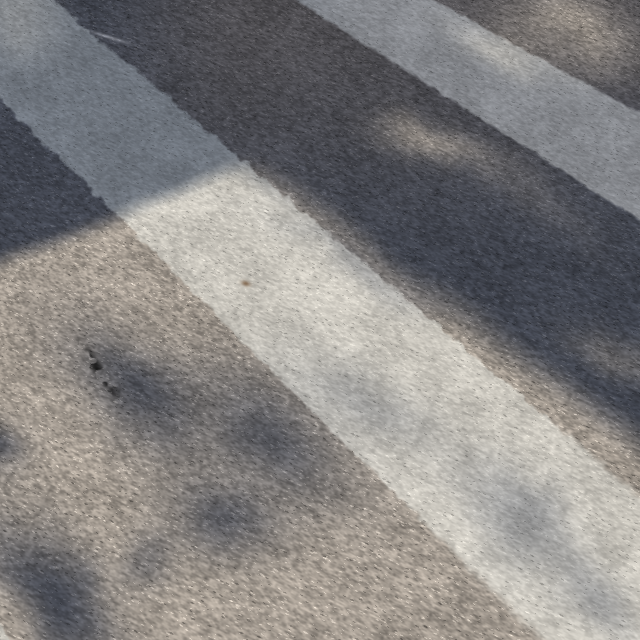
Give the GLSL for this texture, as a three.js fragment shader.

```glsl
// Worn crosswalk stripes on coarse asphalt under dappled tree shade
varying vec2 vUv;

float hash(vec2 p) {
  vec3 q = fract(vec3(p.xyx) * 0.1031);
  q += dot(q, q.yzx + 33.33);
  return fract((q.x + q.y) * q.z);
}

float noise(vec2 p) {
  vec2 i = floor(p), f = fract(p);
  f = f * f * (3.0 - 2.0 * f);
  return mix(mix(hash(i), hash(i + vec2(1, 0)), f.x),
             mix(hash(i + vec2(0, 1)), hash(i + vec2(1, 1)), f.x), f.y);
}

float fbm(vec2 p) {
  float sum = 0.0, amp = 0.5;
  for (int i = 0; i < 4; i++) {
    sum += amp * noise(p);
    p = mat2(1.6, 1.2, -1.2, 1.6) * p + 7.3;
    amp *= 0.5;
  }
  return sum / 0.9375;
}

vec2 turn(vec2 p, float a) {
  return vec2(cos(a) * p.x + sin(a) * p.y, cos(a) * p.y - sin(a) * p.x);
}

// Soft ellipse tilted by angle a
float blob(vec2 p, vec2 center, vec2 radius, float a) {
  vec2 q = turn(p - center, a) / radius;
  return exp(-dot(q, q));
}

// Scattered stone chips, one jittered ellipse per cell
float chips(vec2 p, float density) {
  vec2 id = floor(p);
  vec2 jitter = vec2(hash(id + 3.1), hash(id + 8.7)) * 0.4 + 0.3;
  vec2 q = turn(fract(p) - jitter, hash(id + 5.0) - 0.5) * vec2(1.0, 1.6);
  float size = 0.15 + 0.25 * hash(id + 1.7);
  return (1.0 - smoothstep(size * 0.5, size, length(q))) * step(1.0 - density, hash(id));
}

// Positive below the line through a with the given slope
float below(vec2 p, vec2 a, float slope) {
  return (a.y + slope * (p.x - a.x) - p.y) / sqrt(1.0 + slope * slope);
}

float paintMask(vec2 p) {
  float rough = (fbm(p * 75.0) - 0.5) * 0.014;
  float wear = mix(0.003, 0.012, smoothstep(0.55, 0.9, p.x) * smoothstep(0.4, 0.1, p.y));
  float near = min(below(p, vec2(0.081, 1.0), -0.843), -below(p, vec2(0.0, 0.846), -1.0));
  float far = min(below(p, vec2(0.677, 1.0), -0.55), -below(p, vec2(0.462, 1.0), -0.641));
  float corner = below(p, vec2(0.0, 0.024), -1.6);
  return max(smoothstep(-wear, wear, near + rough),
             smoothstep(-0.003, 0.003, max(far, corner) + rough * 0.5));
}

float sunlight(vec2 p) {
  vec2 q = p + (vec2(fbm(p * 8.0), fbm(p * 8.0 + 19.0)) - 0.5) * 0.07;
  vec2 s = mix(p, q, 0.35);
  float left = smoothstep(-0.018, 0.022, below(s, vec2(0.0, 0.588), 0.42));
  float right = smoothstep(-0.03, 0.05, below(s, vec2(0.378, 0.765), -0.72));
  float sun = left * right;
  // Leaf shadows
  sun *= 1.0 - 0.85 * blob(q, vec2(0.21, 0.39), vec2(0.13, 0.065), -0.75);
  sun *= 1.0 - 0.78 * blob(q, vec2(0.43, 0.32), vec2(0.14, 0.075), -0.7);
  sun *= 1.0 - 0.75 * blob(q, vec2(0.36, 0.19), vec2(0.08, 0.055), -0.4);
  sun *= 1.0 - 0.95 * blob(q, vec2(0.09, 0.07), vec2(0.14, 0.06), -0.9);
  sun *= 1.0 - 0.80 * blob(q, vec2(0.0, 0.31), vec2(0.05, 0.04), -0.5);
  sun *= 1.0 - 0.45 * blob(q, vec2(0.235, 0.135), vec2(0.05, 0.04), 0.5);
  sun *= 1.0 - 0.50 * blob(q, vec2(0.56, 0.585), vec2(0.14, 0.025), -0.5);
  sun *= 1.0 - 0.48 * blob(q, vec2(0.58, 0.38), vec2(0.11, 0.045), -0.55);
  sun *= 1.0 - 0.65 * blob(q, vec2(0.82, 0.185), vec2(0.13, 0.05), -0.75);
  sun *= 1.0 - 0.55 * blob(q, vec2(0.94, 0.06), vec2(0.07, 0.04), -0.6);
  // Flecks of sun inside the shade
  sun += 0.70 * blob(q, vec2(0.67, 0.765), vec2(0.075, 0.028), -0.35);
  sun += 0.85 * blob(q, vec2(0.89, 0.955), vec2(0.11, 0.05), -0.25);
  sun += 0.55 * blob(q, vec2(0.77, 0.925), vec2(0.075, 0.025), -0.4);
  sun += 0.40 * blob(q, vec2(0.97, 0.44), vec2(0.08, 0.03), -0.5);
  sun += 0.18 * blob(q, vec2(0.82, 0.70), vec2(0.14, 0.03), -0.6);
  sun += 0.30 * blob(q, vec2(0.02, 0.97), vec2(0.08, 0.05), -0.5);
  return clamp(sun, 0.0, 1.0);
}

void main() {
  vec2 p = vUv;
  float sun = sunlight(p), paint = paintMask(p);

  // Road and paint, each in shade and in sun
  float warmth = smoothstep(0.55, 1.0, p.y) * smoothstep(0.1, 0.4, p.x);
  vec3 roadShade = mix(vec3(0.25, 0.265, 0.305), vec3(0.31, 0.305, 0.32), warmth);
  vec3 road = mix(roadShade, vec3(0.64, 0.605, 0.565), sun);
  vec3 paintShade = mix(vec3(0.43, 0.455, 0.49), vec3(0.52, 0.53, 0.55), smoothstep(0.3, 0.6, p.x));
  vec3 coat = mix(paintShade, vec3(0.79, 0.775, 0.74), sun);
  vec3 color = mix(road, coat, paint);

  // Streaked grain, coarser toward the viewer
  vec2 g = turn(p, -0.5) * mix(1.15, 0.85, 1.0 - p.y);
  float grain = noise(g * vec2(130, 260)) * 0.6 + noise(g * vec2(270, 420)) * 0.4 - 0.5;
  float mottling = fbm(p * 22.0) - 0.5;
  color *= 1.0 + grain * mix(0.52, 0.26, paint) + mottling * mix(0.22, 0.2, paint);

  // Pale stones and dark pits
  float pale = chips(g * vec2(110, 170), 0.28) + chips(g * vec2(75, 125) + 31.0, 0.12);
  float pits = chips(g * vec2(95, 150) + 57.0, 0.22);
  color += pale * mix(0.13, 0.06, paint) * (0.5 + sun * 0.6) * vec3(1.0, 0.97, 0.92);
  color *= 1.0 - pits * mix(0.24, 0.17, paint);

  // Crack, dry leaf and light scuff
  float crack = blob(p, vec2(0.155, 0.42), vec2(0.055, 0.008), -0.98);
  color *= 1.0 - 0.75 * crack * smoothstep(0.35, 0.65, noise(p * 110.0));
  color = mix(color, vec3(0.45, 0.34, 0.24), 0.8 * blob(p, vec2(0.384, 0.557), vec2(0.007, 0.004), -0.3));
  color += 0.25 * blob(p, vec2(0.17, 0.942), vec2(0.03, 0.0025), -0.3);

  gl_FragColor = vec4(clamp(color, 0.0, 1.0), 1.0);
}
```
